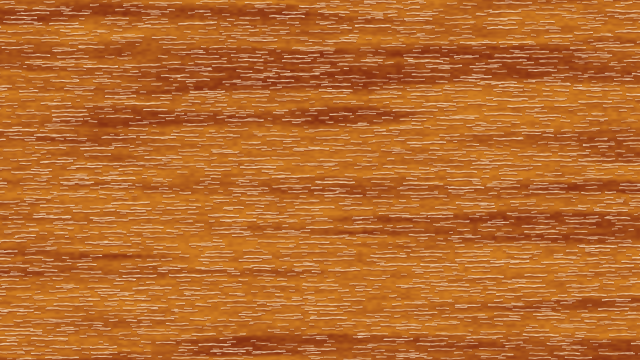
Write a Shadertoy shader that draws this texture.

```glsl
// Varnished amber wood with horizontal grain and short pale pore strokes.
// Stretched noise, bent by layered sines, makes the dark streaks; hashed
// cells scatter wavering capsules for the pores, each with a red-brown shadow.

const vec3 AMBER = vec3(0.785, 0.460, 0.125);
const vec3 BROWN = vec3(0.560, 0.225, 0.075);
const vec3 SHADOW = vec3(0.580, 0.250, 0.100);
const vec3 CREAM = vec3(0.950, 0.830, 0.700);

float hash(vec2 p) {
    vec3 q = fract(vec3(p.xyx) * 0.1031);
    q += dot(q, q.yzx + 33.33);
    return fract((q.x + q.y) * q.z);
}

float valueNoise(vec2 p) {
    vec2 cell = floor(p);
    vec2 f = fract(p);
    f = f * f * (3.0 - 2.0 * f);
    float low = mix(hash(cell), hash(cell + vec2(1.0, 0.0)), f.x);
    float high = mix(hash(cell + vec2(0.0, 1.0)), hash(cell + 1.0), f.x);
    return mix(low, high, f.y);
}

// Layered sines that make a line waver along its length
float waver(float x, float phase) {
    return 0.65 * sin(x + phase) + 0.35 * sin(2.7 * x + 3.1 * phase);
}

// Darkness of the wood: wide streaks, fine fibres and speckle
float grainTone(vec2 p) {
    p.y += 0.006 * waver(p.x * 4.0, p.y * 9.0) + 0.0015 * waver(p.x * 23.0, p.y * 31.0);
    float streak = 0.60 * valueNoise(p * vec2(1.3, 21.0) + 7.0)
                 + 0.40 * valueNoise(p * vec2(2.9, 53.0) + 31.0);
    float fibre = valueNoise(p * vec2(9.0, 95.0) + 63.0);
    float speckle = valueNoise(p * vec2(75.0, 150.0) + 11.0);
    return 0.12 + 0.75 * smoothstep(0.42, 0.78, streak)
         + 0.45 * (fibre - 0.5) + 0.38 * (speckle - 0.5);
}

// Soft coverage of a line with the given half width
float lineMask(float dist, float halfWidth, float blur) {
    return 1.0 - smoothstep(halfWidth - blur, halfWidth + blur, dist);
}

// One layer of pores: x is the pale stroke, y is its shadow
vec2 pores(vec2 p, vec2 cellSize, vec2 lengthRange, float fill, float seed, float blur) {
    vec2 masks = vec2(0.0);
    float baseRow = floor(p.y / cellSize.y);
    for (float k = -1.0; k <= 1.0; k++) {
        float row = baseRow + k;
        float x = p.x / cellSize.x + 17.0 * hash(vec2(row + 50.0, seed));
        vec2 id = vec2(floor(x), row) + seed;
        float size = hash(id + 3.7);
        float halfLength = 0.5 * cellSize.x * mix(lengthRange.x, lengthRange.y, size);
        float slack = 0.5 * cellSize.x - halfLength;
        float along = (fract(x) - 0.5) * cellSize.x - slack * (1.6 * hash(id + 9.1) - 0.8);
        float phase = 6.283 * hash(id + 15.3);
        float centre = (row + 0.5 + 0.7 * (hash(id + 21.9) - 0.5)) * cellSize.y;
        float tilt = 0.05 * (hash(id + 27.1) - 0.4);
        float across = p.y - centre - tilt * along - 0.0011 * waver(p.x * 95.0, phase);

        // Capsule distances for the stroke and the shadow just beneath it
        float beyond = max(abs(along) - halfLength, 0.0);
        float stroke = length(vec2(beyond, across));
        float shade = length(vec2(beyond, across + 0.0036));
        float present = step(hash(id + 33.3), fill);
        float strength = present * mix(0.55, 1.0, hash(id + 41.7));
        float broken = 0.82 + 0.18 * waver(p.x * 160.0, phase);
        float halfWidth = mix(0.0013, 0.0020, size);
        masks.x = max(masks.x, strength * broken * lineMask(stroke, halfWidth, blur));
        masks.y = max(masks.y, strength * lineMask(shade, 0.0018, blur));
    }
    return masks;
}

void mainImage(out vec4 fragColor, in vec2 fragCoord) {
    vec2 p = fragCoord / iResolution.y;
    float blur = max(0.65 / iResolution.y, 0.0008);

    // Varnished wood
    vec3 color = mix(AMBER, BROWN, clamp(grainTone(p), -0.12, 1.1));

    // Long and short pores
    vec2 longPores = pores(p, vec2(0.120, 0.0135), vec2(0.25, 0.88), 0.82, 5.0, blur);
    vec2 shortPores = pores(p, vec2(0.047, 0.0115), vec2(0.15, 0.65), 0.55, 83.0, blur);
    vec2 masks = max(longPores, shortPores * vec2(0.85, 0.9));
    color = mix(color, SHADOW, 0.60 * masks.y);
    color = mix(color, CREAM, masks.x);

    fragColor = vec4(color, 1.0);
}
```
